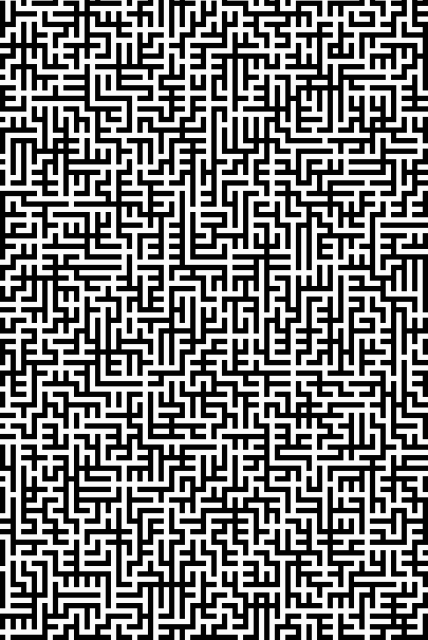
A Shadertoy shader for this pattern:

```glsl
// Dense black and white maze of equally wide walls and corridors.

const float UNITS_ACROSS = 81.0;   // wall and corridor widths per canvas width
const float JITTER = 0.8;          // randomness of the height field
const vec3 WALL_COLOR = vec3(0.005);
const vec3 PATH_COLOR = vec3(0.985);

// Integer hash of a grid point and a channel, in 0..1
float hash(vec2 point, int channel) {
    uvec2 p = uvec2(ivec2(point) + 512);
    uint h = p.x * 1597334677u ^ p.y * 3812015801u ^ uint(channel) * 2654435769u;
    h = (h ^ (h >> 16)) * 2146121005u;
    h = (h ^ (h >> 15)) * 2221713035u;
    h ^= h >> 16;
    return float(h >> 8) / 16777216.0;
}

// Rolling height field; walls grow downhill, so they branch without loops
float height(vec2 post) {
    float waves = sin(0.61 * post.x + 1.7 * sin(0.43 * post.y))
                + sin(0.57 * post.y + 1.9 * sin(0.37 * post.x) + 2.0);
    return waves + JITTER * hash(post, 0);
}

// Random choice among the lower neighbours of a post
vec2 growthDirection(vec2 post) {
    float ownHeight = height(post);
    float bestScore = -1.0;
    vec2 chosen = vec2(0.0, 1.0);
    vec2 dir = vec2(1.0, 0.0);
    for (int k = 1; k <= 4; k++) {
        float score = hash(post, k);
        if (height(post + dir) < ownHeight && score > bestScore) {
            bestScore = score;
            chosen = dir;
        }
        dir = vec2(-dir.y, dir.x);
    }
    return chosen;
}

// 1 for a wall unit, 0 for a corridor unit
float wall(vec2 unit) {
    vec2 parity = mod(unit, 2.0);
    float odd = parity.x + parity.y;
    if (odd < 0.5) return 1.0;     // post
    if (odd > 1.5) return 0.0;     // corridor cell
    // Link between two posts
    vec2 post = (unit - parity) * 0.5;
    bool linked = growthDirection(post) == parity
               || growthDirection(post + parity) == -parity;
    return linked ? 1.0 : 0.0;
}

void mainImage(out vec4 fragColor, in vec2 fragCoord) {
    float pixel = UNITS_ACROSS / iResolution.x;
    vec2 p = fragCoord * pixel - 0.5;
    vec2 unit = floor(p);

    // Blend the four nearest units over one pixel for smooth edges
    vec2 blend = clamp((p - unit - 0.5) / pixel + 0.5, 0.0, 1.0);
    float lower = mix(wall(unit), wall(unit + vec2(1.0, 0.0)), blend.x);
    float upper = mix(wall(unit + vec2(0.0, 1.0)), wall(unit + 1.0), blend.x);
    float coverage = mix(lower, upper, blend.y);

    fragColor = vec4(mix(PATH_COLOR, WALL_COLOR, coverage), 1.0);
}
```
